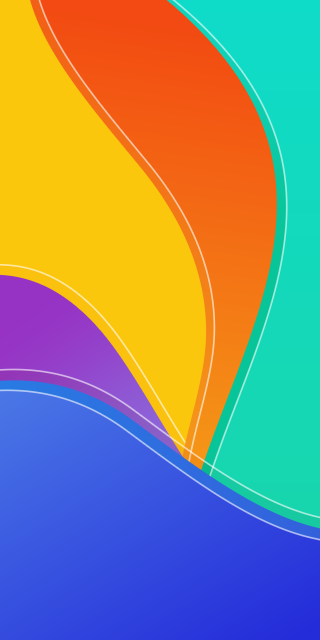
This background is drawn by a WebGL 1 fragment shader. Its source:

```glsl
precision highp float;
// Layered flowing waves in teal, orange, yellow, purple and blue.
// Each layer is bounded by a smooth cubic curve; a shifted copy of that
// curve lays a tinted band and a thin pale line beside the edge.

uniform vec2 u_resolution;

// Signed distance to a cubic arc; knots hold (position, height, slope),
// q is (position, height). The arc continues straight past its ends.
float arc(vec2 q, vec3 a, vec3 b) {
  float w = b.x - a.x;
  float t = clamp((q.x - a.x) / w, 0.0, 1.0);
  float u = 1.0 - t;
  float height = a.y * u * u * (1.0 + 2.0 * t) + b.y * t * t * (3.0 - 2.0 * t)
               + w * t * u * (a.z * u - b.z * t)
               + a.z * min(q.x - a.x, 0.0) + b.z * max(q.x - b.x, 0.0);
  float slope = 6.0 * t * u * (b.y - a.y) / w
              + a.z * u * (1.0 - 3.0 * t) + b.z * t * (3.0 * t - 2.0);
  return (q.y - height) / sqrt(1.0 + slope * slope);
}

// Two arcs joined at the middle knot
float wave(vec2 q, vec3 a, vec3 b, vec3 c) {
  return q.x < b.x ? arc(q, a, b) : arc(q, b, c);
}

// Layer edges: negative inside the layer
float orangeEdge(vec2 p) {
  return wave(p.yx, vec3(0.0, 0.521, 1.2), vec3(0.638, 0.865, 0.0), vec3(1.471, 0.628, -0.33));
}

float yellowEdge(vec2 p) {
  vec3 crest = vec3(1.036, 0.644, 0.0);
  if (p.y > crest.x) return arc(p.yx, crest, vec3(1.427, 0.57, -0.2));
  return wave(p.yx, vec3(0.0, 0.094, 0.28), vec3(0.521, 0.4375, 0.82), crest);
}

float purpleEdge(vec2 p) {
  return -wave(p, vec3(0.0, 0.859, 0.05), vec3(0.3125, 1.031, 1.15), vec3(0.573, 1.43, 1.55));
}

float blueEdge(vec2 p) {
  return -wave(p, vec3(0.0, 1.19, -0.06), vec3(0.417, 1.315, 0.74), vec3(1.0, 1.651, 0.22));
}

// Antialiased coverage of the region where d is negative
float fill(float d) {
  return clamp(0.5 - d * u_resolution.x, 0.0, 1.0);
}

float line(float d) {
  return fill(abs(d) - 0.0026);
}

// Tinted band inside d, topped by a translucent white line
vec3 trim(vec3 color, vec3 band, float d) {
  color = mix(color, band, fill(d));
  return mix(color, vec3(1.0), 0.6 * line(d));
}

void main() {
  // One unit is the canvas width; y runs down from 0 to 2
  vec2 uv = gl_FragCoord.xy / u_resolution;
  vec2 p = vec2(uv.x, 2.0 - 2.0 * uv.y);

  // Teal ground
  vec3 color = mix(vec3(0.06, 0.86, 0.79), vec3(0.09, 0.84, 0.68), clamp(p.y / 1.6, 0.0, 1.0));
  vec3 band = mix(vec3(0.06, 0.83, 0.74), vec3(0.03, 0.77, 0.6), smoothstep(0.0, 0.8, p.y));
  color = trim(color, band, orangeEdge(p - vec2(0.031, 0.008)));

  // Orange ribbon
  float fall = clamp((p.y - 0.15 * p.x) / 1.4, 0.0, 1.0);
  vec3 orange = mix(vec3(0.95, 0.29, 0.07), vec3(0.96, 0.6, 0.09), fall);
  orange = trim(orange, mix(orange, vec3(0.95, 0.62, 0.13), 0.25), yellowEdge(p - vec2(0.026, -0.0105)));
  color = mix(color, orange, fill(orangeEdge(p)));

  // Yellow body
  vec3 yellow = trim(vec3(0.98, 0.78, 0.05), vec3(0.98, 0.755, 0.06), purpleEdge(p - vec2(0.016, -0.031)));
  color = mix(color, yellow, fill(yellowEdge(p)));

  // Purple hill
  float glow = smoothstep(0.0, 1.0, dot(p - vec2(0.1, 0.95), vec2(0.9, 1.3)));
  vec3 purple = mix(vec3(0.59, 0.2, 0.77), vec3(0.55, 0.4, 0.85), glow);
  color = mix(color, purple, fill(purpleEdge(p)));

  // Soft shade and line resting above the blue wave
  color = trim(color, color * vec3(0.98, 0.94, 0.92), blueEdge(p - vec2(0.0, -0.034)));

  // Blue wave: bright rim, then the deep diagonal gradient
  vec3 rim = mix(vec3(0.16, 0.48, 0.89), vec3(0.2, 0.38, 0.86), p.x);
  float depth = clamp(dot(p - vec2(0.0, 1.22), vec2(0.45, 0.75)), 0.0, 1.0);
  vec3 blue = mix(vec3(0.29, 0.47, 0.9), vec3(0.14, 0.17, 0.85), depth);
  blue = trim(rim, blue, blueEdge(p - vec2(-0.021, 0.031)));
  color = mix(color, blue, fill(blueEdge(p)));

  gl_FragColor = vec4(color, 1.0);
}
```
